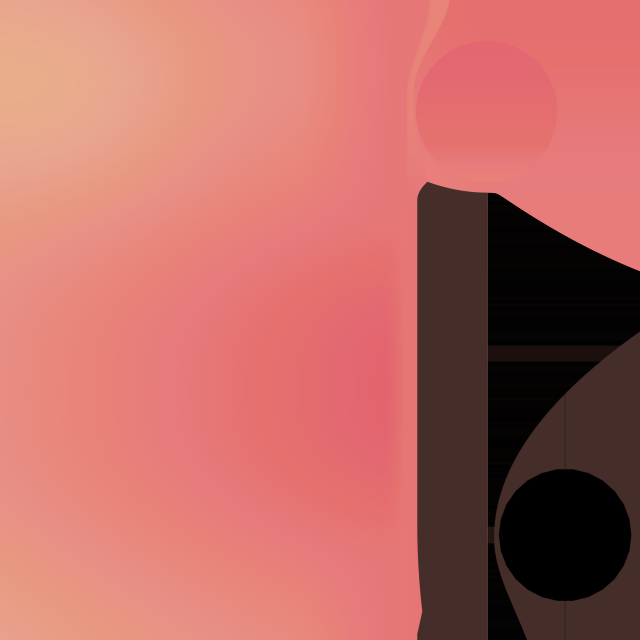
A Shadertoy shader for this background:

```glsl
const vec3 BROWN = vec3(0.27, 0.18, 0.16);
const vec3 INK = vec3(0.016, 0.009, 0.008);
const vec3 BAND = vec3(0.105, 0.062, 0.055);
const vec2 CORE = vec2(0.60, 0.395);      // reddest point of the warm field
const vec2 GLOW = vec2(0.115, 0.85);      // palest point of the warm field
const vec2 SUN = vec2(0.7605, 0.8255);
const float SUN_RADIUS = 0.1105;
const vec2 HOLE = vec2(0.883, 0.164);
const float HOLE_RADIUS = 0.1035;
const float HOLE_SIDES = 26.0;
const float SLAB_LEFT = 0.652;
const float SLAB_RIGHT = 0.762;
const float STRIPE_ROWS = 190.0;
const float TAU = 6.2831853;

float pixel;

// Coverage of the region where the signed value is positive
float cover(float d) {
    return smoothstep(-0.7 * pixel, 0.7 * pixel, d);
}

float between(float x, float low, float high) {
    return cover(x - low) * cover(high - x);
}

float hash(float n) {
    return fract(sin(n * 12.9898) * 43758.5453);
}

// Warm ramp driven by its green level, with alternating pink and orange hues
vec3 warm(float g) {
    float hue = 0.016 * cos(TAU * (g - 0.48) / 0.08) * smoothstep(0.38, 0.43, g);
    return vec3(0.89 + 0.02 * smoothstep(0.39, 0.52, g), g, 0.43 + 0.47 * (g - 0.40) + hue);
}

float fieldLevel(vec2 p) {
    float across = 0.27 * max(CORE.x - p.x, 0.0);
    float along = 0.075 * (1.0 - cos(6.3 * (p.y - CORE.y)));
    float g = 0.39 + pow(pow(across, 1.4) + pow(along, 1.4) + 1e-6, 1.0 / 1.4);
    vec2 q = p - GLOW;
    g += 0.05 * exp(-30.0 * dot(q, q));
    float pale = smoothstep(0.45, 0.63, p.x);
    float red = smoothstep(0.60, 0.64, p.x);
    return mix(g, 0.465, g > 0.465 ? pale : red);
}

vec3 sky(vec2 p) {
    vec3 color = warm(fieldLevel(p));

    // Pale fold between the field and the right side
    float outer = 0.636 + 0.035 * smoothstep(0.85, 1.0, p.y);
    float fold = smoothstep(outer - 0.003, outer + 0.003, p.x);
    color = mix(color, warm(mix(0.462, 0.512, smoothstep(0.66, 0.82, p.y))), fold);

    float rise = p.y - 0.83;
    float crease = 0.647 + 0.056 * smoothstep(0.03, 0.18, rise);
    crease += 1.75 * pow(min(rise, 0.0), 2.0);
    float level = 0.43 + 0.058 * smoothstep(1.0, 0.68, p.y);
    level += 0.015 * smoothstep(0.78, 0.65, p.x);
    color = mix(color, warm(level), cover(p.x - crease));

    // Disc, red above and paler below
    vec2 q = (p - SUN) / SUN_RADIUS;
    float shade = 0.405 + 0.04 * smoothstep(0.8, -0.5, q.y) + 0.06 * smoothstep(-0.4, -1.0, q.y);
    return mix(color, warm(shade), cover(SUN_RADIUS * (1.0 - length(q))));
}

float slabMask(vec2 p) {
    float corner = max(p.y - 0.687, 0.0) / 0.029;
    float foot = max(0.18 - p.y, 0.0) / 0.137;
    float left = SLAB_LEFT + 0.016 * corner * corner + 0.008 * foot * foot;
    left = min(left, max(0.650 + 0.22 * p.y, SLAB_LEFT + 0.016 * corner * corner));
    float top = 0.699 + 1.92 * pow(SLAB_RIGHT - p.x, 2.0);
    return cover(p.x - left) * cover(top - p.y) * cover(SLAB_RIGHT - p.x);
}

float slopeMask(vec2 p) {
    float h = max(p.x - SLAB_RIGHT, 0.0);
    float drop = 0.72 * h - 0.68 * h * h - 0.01;
    drop = 0.5 * (drop + sqrt(drop * drop + 0.00001));
    return cover(0.699 - drop - p.y) * cover(p.x - SLAB_RIGHT);
}

float hillMask(vec2 p) {
    float w = p.y - 0.16;
    float bend = w > 0.0 ? 2.2 * w * w : 3.3 * w * w / (1.0 + 25.0 * w * w);
    return cover((p.x - 0.772 - bend) / (1.0 + 2.0 * max(w, 0.0)));
}

float holeMask(vec2 p) {
    vec2 q = p - HOLE;
    float sector = TAU / HOLE_SIDES;
    float angle = mod(atan(q.y, q.x), sector) - 0.5 * sector;
    return cover(HOLE_RADIUS * cos(0.5 * sector) - length(q) * cos(angle));
}

void mainImage(out vec4 fragColor, in vec2 fragCoord) {
    vec2 p = fragCoord / iResolution.xy;
    pixel = 1.0 / min(iResolution.x, iResolution.y);
    vec3 color = sky(p);
    color = mix(color, BROWN, slabMask(p));

    // Dark slope with faint horizontal stripes
    vec3 dark = INK * (0.5 + hash(floor(p.y * STRIPE_ROWS)));
    dark = mix(dark, BAND, between(p.y, 0.435, 0.460));
    dark = mix(dark, BAND * 1.3, between(p.y, 0.151, 0.177));
    color = mix(color, dark, slopeMask(p));

    // Hill with a thin seam and a faceted hole
    float seam = 1.0 - smoothstep(0.0005, 0.0015, abs(p.x - HOLE.x));
    vec3 hill = BROWN * (1.0 - 0.2 * seam);
    color = mix(color, hill, hillMask(p));
    color = mix(color, vec3(0.0), holeMask(p));
    fragColor = vec4(color, 1.0);
}
```
